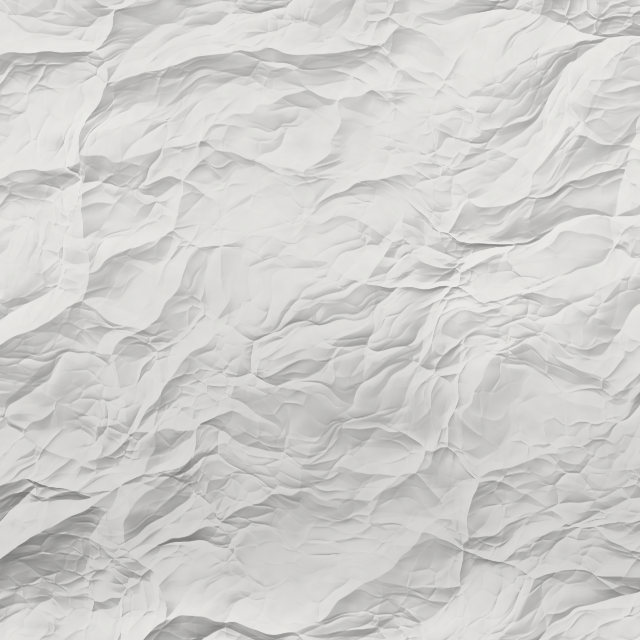
This texture is drawn by a three.js fragment shader. Its source:

```glsl
// Crumpled white paper lit from above. Layers of warped, stretched cell folds
// build a faceted height field; its slope along the light gives the shading.
// Each layer fades between ridge and valley, so creases start and die out.

varying vec2 vUv;

const vec3 PAPER_TINT = vec3(1.0, 0.998, 0.987);
const vec2 LIGHT_DIR = vec2(-0.42, 0.91);
const float SLOPE_STEP = 0.0014;
const int FOLD_LAYERS = 5;

float hash(vec2 p) {
  return fract(sin(dot(p, vec2(127.1, 311.7))) * 43758.5453);
}

vec2 hash2(vec2 p) {
  return vec2(hash(p), hash(p + vec2(37.2, 17.9)));
}

float noise(vec2 p) {
  vec2 i = floor(p);
  vec2 f = fract(p);
  vec2 u = f * f * f * (f * (f * 6.0 - 15.0) + 10.0);
  float low = mix(hash(i), hash(i + vec2(1.0, 0.0)), u.x);
  float high = mix(hash(i + vec2(0.0, 1.0)), hash(i + vec2(1.0, 1.0)), u.x);
  return mix(low, high, u.y);
}

float signedNoise(vec2 p) {
  return 2.0 * noise(p) - 1.0;
}

vec2 warp(vec2 p) {
  return vec2(signedNoise(p), signedNoise(p + vec2(51.3, 8.7)));
}

float fbm(vec2 p) {
  float sum = 0.0;
  float amp = 0.5;
  for (int i = 0; i < 4; i++) {
    sum += amp * signedNoise(p);
    p = p * 2.03 + vec2(13.1, 7.7);
    amp *= 0.5;
  }
  return sum;
}

vec2 rotate(vec2 p, float angle) {
  float c = cos(angle);
  float s = sin(angle);
  return vec2(c * p.x + s * p.y, c * p.y - s * p.x);
}

// Difference of the two smallest squared distances: flat facets, sharp creases.
// The capped reach keeps the surface continuous.
float facets(vec2 p) {
  const float REACH = 1.21;
  vec2 cell = floor(p);
  float nearest = REACH;
  float second = REACH;
  for (int y = -1; y <= 1; y++) {
    for (int x = -1; x <= 1; x++) {
      vec2 id = cell + vec2(float(x), float(y));
      vec2 d = id + 0.1 + 0.8 * hash2(id) - p;
      float dist = dot(d, d);
      second = min(second, max(nearest, dist));
      nearest = min(nearest, dist);
    }
  }
  return second - nearest;
}

// A fold with unit slope at the crease that flattens away from it.
float fold(float x, float falloff) {
  return (1.0 - exp(-falloff * x)) / falloff;
}

// Coarse folds shift the finer ones, so small creases kink at large ones.
float paperHeight(vec2 p) {
  vec2 q = p + 0.045 * warp(p * 5.0) + 0.016 * warp(p * 14.0 + 5.0);
  q += 0.005 * warp(p * 37.0 + 9.0);
  float height = 0.0;
  float freq = 4.3;
  float amp = 0.92;
  for (int i = 0; i < FOLD_LAYERS; i++) {
    float layer = float(i);
    float angle = 0.22 + 0.45 * sin(layer * 2.4);
    vec2 bent = q + height * vec2(0.5, 0.3);
    vec2 cellPos = rotate(bent, angle) * vec2(0.65, 1.1) * freq + layer * 17.3;
    float strength = 1.7 * signedNoise(p * freq * 0.5 + layer * 9.1);
    height += amp / freq * strength * fold(facets(cellPos), 2.2 + 0.3 * layer);
    freq *= 1.72;
    amp *= 0.87;
  }
  return height;
}

float slopeAlong(vec2 p, vec2 dir, float stepSize) {
  vec2 offset = dir * stepSize;
  return (paperHeight(p + offset) - paperHeight(p - offset)) / (2.0 * stepSize);
}

// Shadows run deep while highlights saturate early.
float shadeFold(float slope, float shadowGain, float lightGain) {
  float lit = max(-slope, 0.0);
  float dark = max(slope, 0.0);
  return lightGain * lit / (1.0 + lit) - shadowGain * dark / (1.0 + 0.2 * dark);
}

void main() {
  // Broad tone: bright above, grayer below, with a pale bottom edge
  float tone = mix(0.8, 0.865, smoothstep(0.1, 0.7, vUv.y));
  tone += 0.045 * (1.0 - smoothstep(0.0, 0.12, vUv.y));
  tone += 0.035 * fbm(vUv * vec2(2.5, 4.0) + 3.0);

  // Folds, deeper toward the bottom
  float slope = slopeAlong(vUv, LIGHT_DIR, SLOPE_STEP);
  tone += mix(1.2, 0.85, vUv.y) * shadeFold(slope, 0.105, 0.065);

  // Fine paper mottling
  tone += 0.012 * fbm(vUv * 60.0);

  gl_FragColor = vec4(clamp(tone, 0.5, 0.93) * PAPER_TINT, 1.0);
}
```
